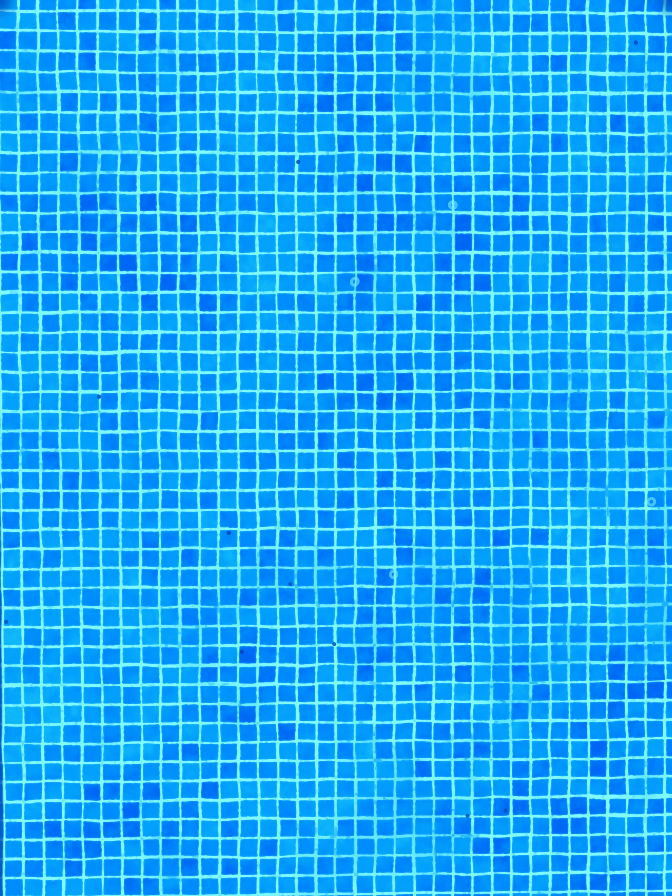
Reproduce this texture procedurally as a Shadertoy shader.

```glsl
// Sunlit pool mosaic: about 34 by 45 small blue tiles with pale cyan grout.
// A gently warped grid gives one rounded box per cell; hashes vary its tone,
// place and size, and value noise adds mottling, ragged edges and worn grout.

float hash(vec2 p) {
    vec3 q = fract(vec3(p.xyx) * 0.1031);
    q += dot(q, q.yzx + 33.33);
    return fract((q.x + q.y) * q.z);
}

float noise(vec2 p) {
    vec2 i = floor(p), f = fract(p);
    f = f * f * (3.0 - 2.0 * f);
    return mix(mix(hash(i), hash(i + vec2(1, 0)), f.x),
               mix(hash(i + vec2(0, 1)), hash(i + vec2(1, 1)), f.x), f.y);
}

float fbm(vec2 p) {
    float sum = 0.0, amp = 0.5;
    for (int i = 0; i < 4; i++) {
        sum += amp * noise(p);
        p = p * 2.03 + 17.3;
        amp *= 0.5;
    }
    return sum / 0.9375;
}

// Canvas position, measured from the top left, to tile units
vec2 warpedGrid(vec2 s) {
    vec2 t = s * vec2(576, 768);
    t.x -= 6.0 * (1.0 - 2.0 * s.x) * s.y * step(s.x, 0.5);
    t.y -= 3.0 * s.x * (1.0 - 3.0 * s.y);
    t = (t - vec2(15, 9)) / vec2(17.26, 17.45);
    return t + t * abs(t) * vec2(0.00081, 0.00075);
}

float roundedBox(vec2 p, vec2 halfSize, float r) {
    vec2 q = abs(p) - halfSize + r;
    return length(max(q, 0.0)) + min(max(q.x, q.y), 0.0) - r;
}

// Blue ramp from deep tile through bright tile to cyan
vec3 tileColour(float t) {
    vec3 c = mix(vec3(0.0, 0.40, 0.96), vec3(0.0, 0.55, 0.99), smoothstep(0.0, 0.45, t));
    c = mix(c, vec3(0.01, 0.63, 0.99), smoothstep(0.4, 0.75, t));
    return mix(c, vec3(0.06, 0.72, 0.98), smoothstep(0.75, 1.05, t));
}

void mainImage(out vec4 fragColor, in vec2 fragCoord) {
    vec2 s = fragCoord / iResolution.xy;
    s.y = 1.0 - s.y;
    vec2 g = warpedGrid(s);
    float soft = 34.0 / iResolution.x;

    // Hand-laid wobble of the joints
    g += 0.10 * (vec2(noise(g * 0.7), noise(g * 0.7 + 41.0)) - 0.5);
    vec2 id = floor(g), p = g - id - 0.5;
    float rnd = hash(id + 71.0);

    // Tile outline with uneven place, size and chipped edge
    vec2 shift = 0.05 * (vec2(hash(id + 11.0), hash(id + 29.0)) - 0.5);
    vec2 size = 0.437 + 0.025 * (vec2(hash(id + 53.0), hash(id + 97.0)) - 0.5);
    float wide = smoothstep(0.62, 0.85, fbm(vec2(g.x * 0.12, g.y * 0.3) + 5.0));
    size.y -= 0.035 * wide;
    float d = roundedBox(p - shift, size, 0.07) + 0.04 * (noise(g * 7.0) - 0.5);
    float grout = smoothstep(-0.6 * soft, 0.6 * soft, d);

    // Tone: per tile, broad patches, mottling and faint slanted ripples
    float tone = 0.50 + 0.62 * (rnd - 0.5) * (0.55 + 0.9 * abs(rnd - 0.5));
    tone += 0.65 * (fbm(g * 0.17 + 3.0) - 0.5);
    tone += 0.40 * (fbm(g * 1.9 + 60.0) - 0.5);
    tone += 0.05 * sin(g.x * 1.6 + g.y * 3.4 + 4.0 * noise(g * 0.4)) * s.y;
    vec3 tile = tileColour(tone);
    tile = mix(tile, vec3(0.12, 0.74, 0.98), 0.35 * smoothstep(-0.10, 0.0, d));

    // Grout: bright, dulled in patches and broken by dark nicks
    float dull = smoothstep(0.50, 0.78, fbm(g * 0.28 + 90.0)) * (0.4 + 0.6 * s.x);
    float nick = smoothstep(0.72, 0.88, noise(g * 4.5 + 130.0)) * (0.25 + 0.75 * dull);
    vec3 joint = mix(vec3(0.50, 0.98, 0.99), vec3(0.24, 0.82, 0.98), 0.7 * dull);
    joint = mix(joint, vec3(0.05, 0.63, 0.97), 0.75 * nick);
    vec3 col = mix(tile, joint, grout);

    // Rare specks of dirt and pale scuffs
    vec2 cell = floor(g / 3.0);
    vec2 centre = 0.2 + 0.6 * vec2(hash(cell + 7.0), hash(cell + 19.0));
    float spot = length(g - 3.0 * (cell + centre));
    float kind = hash(cell + 211.0);
    float speck = 1.0 - smoothstep(0.08, 0.08 + soft, spot);
    float scuff = 1.0 - smoothstep(0.05, 0.05 + soft, abs(spot - 0.17));
    col = mix(col, vec3(0.0, 0.27, 0.72), 0.8 * speck * step(0.94, kind));
    col = mix(col, vec3(0.45, 0.92, 0.98), 0.6 * scuff * step(kind, 0.03));

    // Shaded left border and darkened top corners
    float border = (1.0 - smoothstep(-1.12, -1.0, g.x)) * smoothstep(0.2, 0.7, s.y);
    float corner = smoothstep(0.025, 0.0, s.y) * smoothstep(0.47, 0.5, abs(s.x - 0.5));
    col = mix(col, vec3(0.0, 0.30, 0.74), 0.8 * max(border, corner));
    fragColor = vec4(col, 1.0);
}
```
